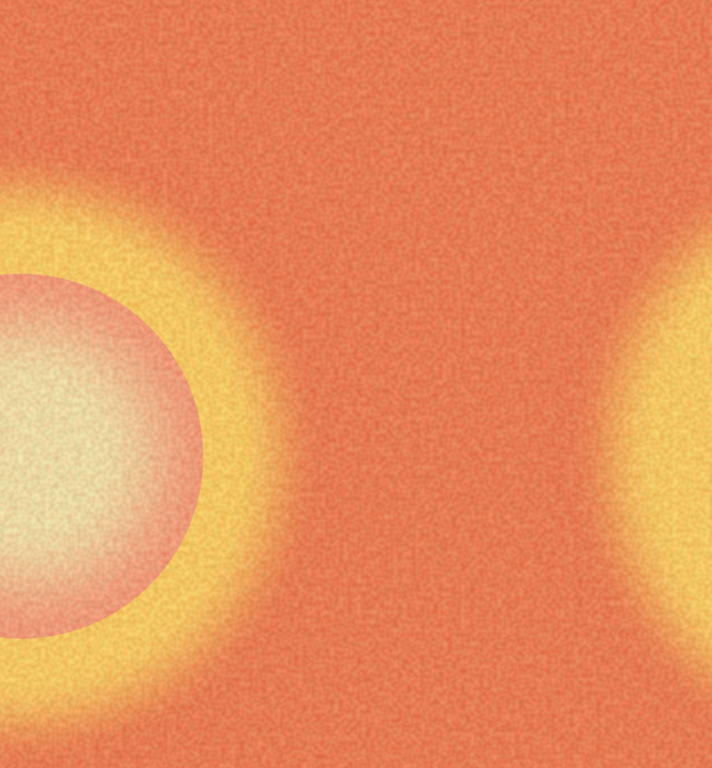
Give the GLSL for this background, as a Shadertoy shader.

```glsl
// Grainy orange field with a cream disc in a yellow halo and a second halo at the right.
#define DISC_CENTER vec2(0.027, 0.406)
#define DISC_RADIUS 0.2376
#define CORE_CENTER vec2(0.034, 0.408)
#define LEFT_HALO vec3(0.016, 0.406, 0.347)
#define RIGHT_HALO vec3(1.165, 0.410, 0.368)
#define HALO_BLUR 0.058
#define GRAIN_SCALE 170.0
#define GRAIN_AMOUNT 0.085

const vec3 ORANGE = vec3(0.902, 0.482, 0.322);
const vec3 YELLOW = vec3(0.950, 0.775, 0.385);
const vec3 CREAM  = vec3(0.920, 0.845, 0.630);
const vec3 PINK   = vec3(0.930, 0.590, 0.460);

// Random unit vector for a lattice point
vec2 latticeGradient(vec2 cell) {
    vec3 p = fract(vec3(cell.xyx) * vec3(0.1031, 0.1030, 0.0973));
    p += dot(p, p.yzx + 33.33);
    float angle = 6.28318 * fract((p.x + p.y) * p.z);
    return vec2(cos(angle), sin(angle));
}

float gradientNoise(vec2 p) {
    vec2 cell = floor(p), f = fract(p);
    vec2 u = f * f * f * (f * (f * 6.0 - 15.0) + 10.0);
    vec2 e = vec2(0.0, 1.0);
    float a = dot(latticeGradient(cell), f);
    float b = dot(latticeGradient(cell + e.yx), f - e.yx);
    float c = dot(latticeGradient(cell + e.xy), f - e.xy);
    float d = dot(latticeGradient(cell + e.yy), f - e.yy);
    return mix(mix(a, b, u.x), mix(c, d, u.x), u.y);
}

// Soft circle: center in xy, half-strength radius in z
float halo(vec2 p, vec3 circle) {
    float edge = length(p - circle.xy) - circle.z;
    return 1.0 - smoothstep(-HALO_BLUR, HALO_BLUR, edge);
}

void mainImage(out vec4 fragColor, in vec2 fragCoord) {
    vec2 p = fragCoord / iResolution.y;
    float pixel = 1.0 / iResolution.y;

    // Field and halos
    float glow = max(halo(p, LEFT_HALO), halo(p, RIGHT_HALO));
    vec3 color = mix(ORANGE, YELLOW, glow);

    // Disc with a cream core and a pink rim
    float rim = smoothstep(0.090, 0.240, length(p - CORE_CENTER));
    float edge = length(p - DISC_CENTER) - DISC_RADIUS;
    float disc = 1.0 - smoothstep(-pixel, pixel, edge);
    color = mix(color, mix(CREAM, PINK, rim), disc);

    // Fine grain, broad mottling and a faint warm tint shift
    float grain = gradientNoise(p * GRAIN_SCALE)
                + 0.5 * gradientNoise(p * GRAIN_SCALE * 0.47 + 17.3);
    float tint = gradientNoise(p * GRAIN_SCALE * 0.6 + 71.9);
    color += GRAIN_AMOUNT * grain * vec3(0.6, 1.0, 0.9);
    color += GRAIN_AMOUNT * tint * vec3(0.35, -0.30, -0.25);

    fragColor = vec4(clamp(color, 0.0, 1.0), 1.0);
}
```
